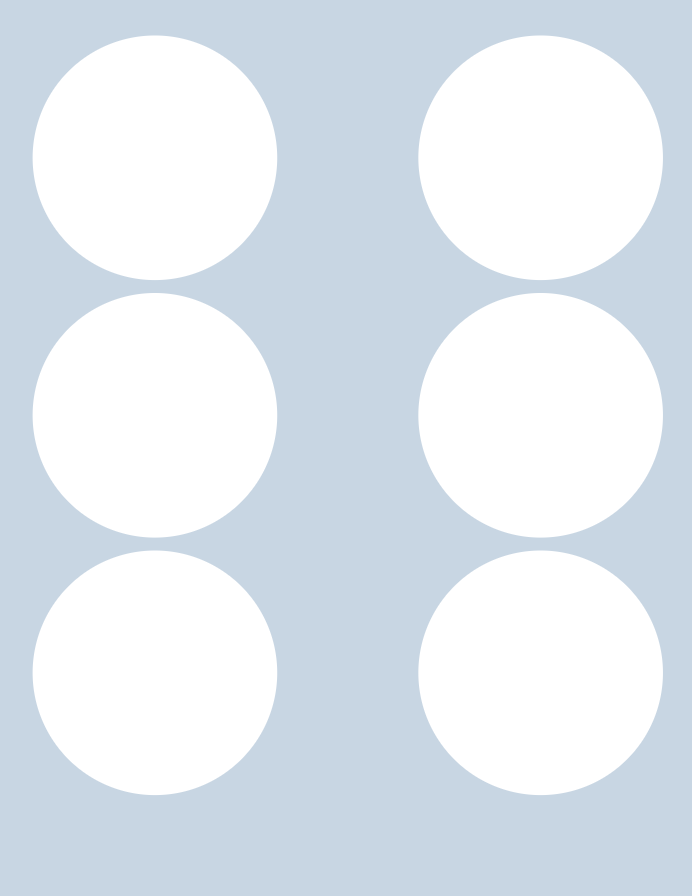
Give the GLSL for this pattern, as a Shadertoy shader.

```glsl
// White discs in two columns and three rows on a flat pale blue ground.

// Lengths are fractions of the canvas height.
const vec3 GROUND_COLOR = vec3(0.784, 0.839, 0.890);
const vec3 DISC_COLOR = vec3(1.0);
const vec2 GRID_COUNT = vec2(2.0, 3.0);
const vec2 FIRST_CENTER = vec2(0.1729, 0.2491); // lower left disc
const vec2 SPACING = vec2(0.4305, 0.2874);
const float DISC_RADIUS = 0.1365;

// Signed distance to the nearest disc of the finite grid.
float discGridDistance(vec2 p) {
    vec2 offset = p - FIRST_CENTER;
    vec2 cell = clamp(floor(offset / SPACING + 0.5), vec2(0.0), GRID_COUNT - 1.0);
    return length(offset - cell * SPACING) - DISC_RADIUS;
}

void mainImage(out vec4 fragColor, in vec2 fragCoord) {
    vec2 p = fragCoord / iResolution.y;
    float pixel = 1.0 / iResolution.y;

    // Edge smoothed over about one pixel.
    float coverage = clamp(0.5 - discGridDistance(p) / pixel, 0.0, 1.0);
    fragColor = vec4(mix(GROUND_COLOR, DISC_COLOR, coverage), 1.0);
}
```
